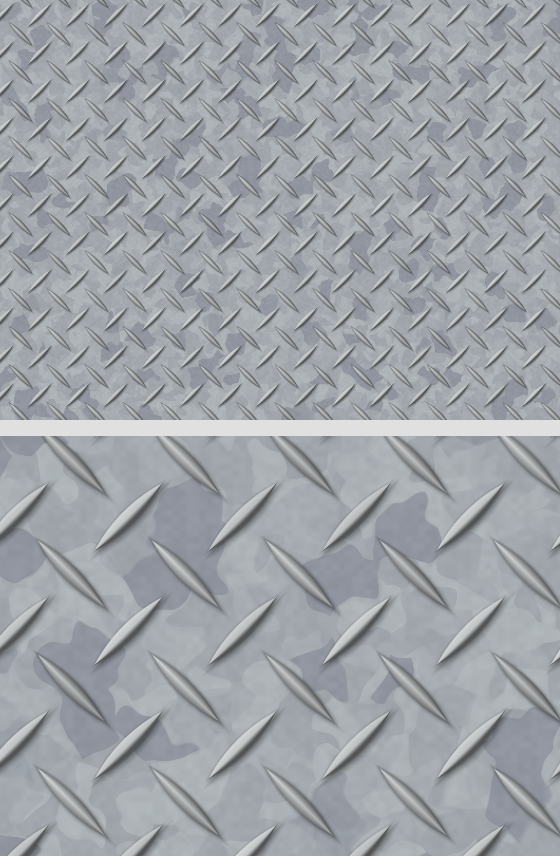
Top, the full canvas; bottom, a detail of the centre.
Write a WebGL 2 fragment shader that draws this texture.

```glsl
#version 300 es
precision highp float;
// Galvanised tread plate: crossed raised lens-shaped lugs on mottled zinc.
uniform vec2 u_resolution;
out vec4 outColor;

// Lengths are in canvas heights, lug sizes in units of the pitch.
const float PITCH = 0.0905;
const vec2 ANCHOR = vec2(0.5464, 0.6024);
const float LUG_HALF_LENGTH = 0.42;
const float LUG_HALF_WIDTH = 0.064;
const vec2 LIGHT_DIR = vec2(-0.78, 0.62);
const vec2 SHADOW_SHIFT = vec2(0.022, -0.026);
const float SHADOW_BLUR = 0.045;
const float SHADOW_DEPTH = 0.36;
const float PATCH_SCALE = 24.0;
const float FLECK_SCALE = 46.0;
const float GRAIN_SCALE = 190.0;
const float GRAIN_DEPTH = 0.035;
const vec3 ZINC_LIGHT = vec3(0.680, 0.705, 0.720);
const vec3 ZINC_MID = vec3(0.625, 0.648, 0.670);
const vec3 ZINC_DARK = vec3(0.550, 0.570, 0.612);
const vec3 STEEL_TINT = vec3(0.985, 1.0, 1.005);

float hash(vec2 p) {
    return fract(sin(dot(p, vec2(127.1, 311.7))) * 43758.5453);
}

float noise(vec2 p) {
    vec2 i = floor(p), f = fract(p);
    f = f * f * (3.0 - 2.0 * f);
    float low = mix(hash(i), hash(i + vec2(1, 0)), f.x);
    float high = mix(hash(i + vec2(0, 1)), hash(i + vec2(1, 1)), f.x);
    return mix(low, high, f.y);
}

// Random value per crystal, blended softly where crystals meet.
float crystals(vec2 p) {
    vec2 cell = floor(p);
    float sum = 0.0, total = 0.0;
    for (int y = -1; y <= 1; y++) {
        for (int x = -1; x <= 1; x++) {
            vec2 id = cell + vec2(x, y);
            vec2 d = id + vec2(hash(id), hash(id + 37.0)) - p;
            float weight = exp(-32.0 * dot(d, d)) + 1e-9;
            sum += weight * hash(id + 71.0);
            total += weight;
        }
    }
    return sum / total;
}

vec3 zinc(vec2 p) {
    vec2 warp = vec2(noise(p * 50.0), noise(p * 50.0 + 19.0)) - 0.5;
    vec2 bent = p + warp * 0.022;
    float fleck = crystals(bent * FLECK_SCALE + 5.0);
    float stain = crystals(bent * PATCH_SCALE);
    vec3 color = mix(ZINC_MID, ZINC_LIGHT, smoothstep(0.2, 0.75, fleck));
    color = mix(color, ZINC_MID, 0.5 * smoothstep(0.45, 0.6, stain));
    color = mix(color, ZINC_DARK, 0.85 * smoothstep(0.76, 0.86, stain));
    return color + GRAIN_DEPTH * (noise(p * GRAIN_SCALE) - 0.5);
}

// Signed distance to a lens lying along y.
float lens(vec2 p) {
    float l = LUG_HALF_LENGTH, w = LUG_HALF_WIDTH;
    float radius = (l * l + w * w) / (2.0 * w);
    return length(vec2(abs(p.x) + radius - w, p.y)) - radius;
}

// Lays one lattice of lugs, with its shadows, over the base colour.
vec3 addLugs(vec3 base, vec2 q, vec2 along, float pixel) {
    vec2 id = floor(q + 0.5);
    vec2 p = q - id;
    vec2 across = vec2(along.y, -along.x);
    mat2 toLug = transpose(mat2(across, along));
    vec2 local = toLug * p;

    // Cast shadow and thin contact line
    float d = lens(local);
    float shade = 1.0 - smoothstep(-SHADOW_BLUR, SHADOW_BLUR, lens(toLug * (p - SHADOW_SHIFT)));
    float contact = 1.0 - smoothstep(0.0, 0.025, d);
    base *= 1.0 - SHADOW_DEPTH * shade - 0.1 * contact;

    // Rounded ridge, steeper towards its flanks
    float t = local.y / LUG_HALF_LENGTH;
    float width = LUG_HALF_WIDTH * max(1.0 - t * t, 0.08);
    float s = clamp(local.x / width, -1.0, 1.0);
    float lit = dot(across * s + along * t * 0.25, LIGHT_DIR);
    float tone = 0.75 - 0.32 * abs(s) + 0.40 * lit;
    tone += 0.05 * (hash(id + along * 9.0) - 0.5);
    vec3 steel = STEEL_TINT * clamp(tone, 0.33, 0.84);
    return mix(base, steel, 1.0 - smoothstep(-pixel, pixel, d));
}

void main() {
    vec2 p = gl_FragCoord.xy / u_resolution.y;
    vec2 q = (p - ANCHOR) / PITCH;
    float pixel = 0.7 / (u_resolution.y * PITCH);
    vec3 color = zinc(p);
    color = addLugs(color, q, normalize(vec2(1.0, 1.0)), pixel);
    color = addLugs(color, q + 0.5, normalize(vec2(1.0, -1.0)), pixel);
    outColor = vec4(color, 1.0);
}
```
